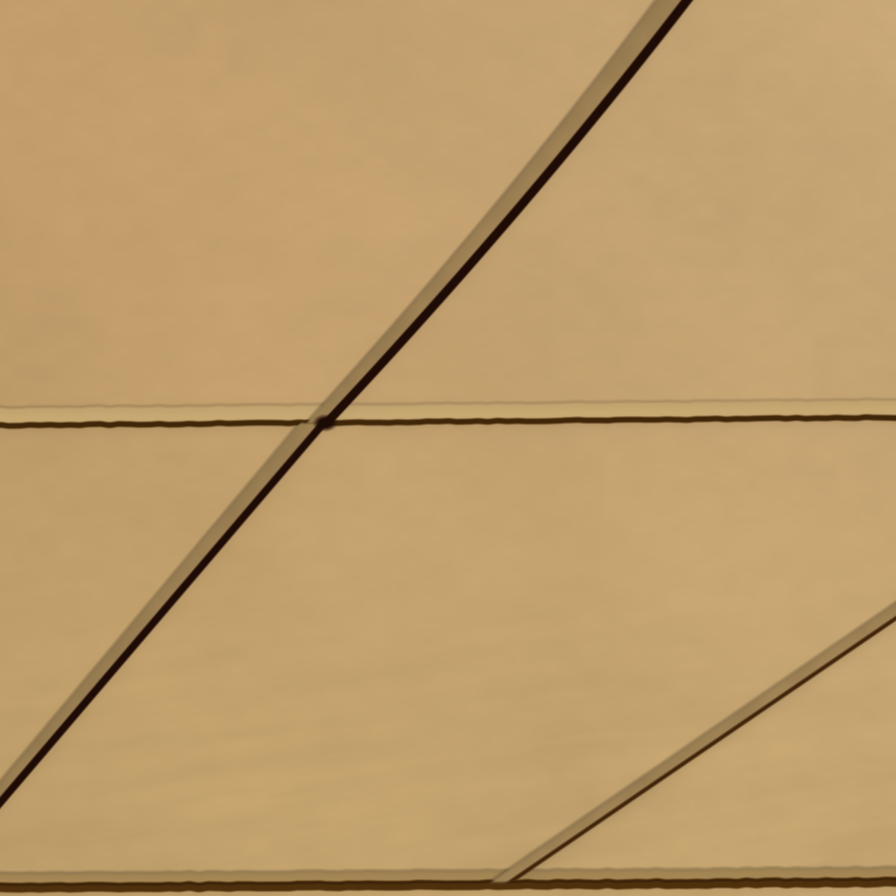
Write a three.js fragment shader that draws this texture.

```glsl
// Tan cladding panels seen at a slant: two level seams crossed by diagonal ones.
// Each seam is a signed line distance shaded as a dark gap with a bevel above it;
// soft value noise mottles the panels and roughens the seams.
varying vec2 vUv;

float hash(vec2 p) {
  return fract(sin(dot(p, vec2(127.1, 311.7))) * 43758.55);
}

float noise(vec2 p) {
  vec2 i = floor(p), f = fract(p);
  f = f * f * (3.0 - 2.0 * f);
  return mix(mix(hash(i), hash(i + vec2(1.0, 0.0)), f.x),
             mix(hash(i + vec2(0.0, 1.0)), hash(i + 1.0), f.x), f.y);
}

float fbm(vec2 p) {
  float sum = 0.0, amp = 0.5;
  for (int i = 0; i < 4; i++) {
    sum += amp * noise(p);
    p = p * 2.03 + 7.3;
    amp *= 0.5;
  }
  return sum;
}

// Signed distance to the line a-b, positive on its upper left side
float side(vec2 p, vec2 a, vec2 b) {
  vec2 dir = normalize(b - a);
  return dir.x * (p.y - a.y) - dir.y * (p.x - a.x);
}

float band(float d, float halfWidth, float soft) {
  return 1.0 - smoothstep(halfWidth - soft, halfWidth + soft, abs(d));
}

// Bevel face, shaded outer lip, then the dark gap along d = 0
vec3 seam(vec3 col, float d, float halfWidth, float bevel, vec3 face,
          float lip, vec3 gap, float mask) {
  float onBevel = smoothstep(0.0, 0.002, d)
                * (1.0 - smoothstep(bevel - 0.003, bevel + 0.001, d));
  vec3 shaded = face * mix(1.06, 0.96, smoothstep(0.0, bevel, d));
  col = mix(col, shaded, onBevel * mask);
  col *= 1.0 - lip * mask * band(d - bevel, 0.0015, 0.0022);
  col *= 1.0 - 0.12 * mask * exp(-abs(d) / 0.006);
  return mix(col, gap, mask * band(d, halfWidth, 0.0017));
}

void main() {
  vec2 p = vUv;

  // Panel paint: warmer at upper left, paler at right, yellower at the foot
  vec3 col = mix(vec3(0.755, 0.615, 0.415), vec3(0.785, 0.655, 0.465),
                 smoothstep(0.0, 1.0, 0.65 * p.x + 0.2 * p.y));
  col = mix(col, vec3(0.765, 0.645, 0.43), 0.6 * smoothstep(0.75, 0.0, p.y));
  col *= 0.97 + 0.06 * fbm(p * 5.0);
  col *= 0.985 + 0.03 * fbm(p * vec2(38.0, 55.0));
  float streaks = fbm(vec2(p.x * 5.0, (p.y - 0.15 * p.x) * 48.0));
  col *= 1.0 + 0.06 * (streaks - 0.47) * smoothstep(0.5, 0.1, p.y);

  // Distances to the level seams, slightly ragged
  float rough = 0.0016 * (noise(p * vec2(90.0, 6.0)) - 0.5);
  float middle = side(p, vec2(0.0, 0.525), vec2(1.0, 0.534)) + rough;
  float foot = side(p, vec2(0.0, 0.009), vec2(1.0, 0.0155)) + rough;
  float above = smoothstep(-0.003, 0.002, middle);
  float onFoot = smoothstep(0.0, 0.006, foot);

  // Level seams: pale bevels with a thin lip
  col = seam(col, middle, 0.0032, 0.0205, vec3(0.785, 0.665, 0.45), 0.13,
             vec3(0.25, 0.15, 0.03), 1.0);
  col = seam(col, foot, 0.0055, 0.0165, vec3(0.66, 0.54, 0.34), 0.2,
             vec3(0.31, 0.19, 0.05), 1.0);
  col = mix(col, vec3(0.17, 0.09, 0.02), 0.6 * band(foot - 0.003, 0.0012, 0.0015));

  // Long diagonal: the upper half is wider and bows a little
  float rise = clamp((p.y - 0.53) / 0.47, 0.0, 1.0);
  float upper = side(p, vec2(0.369, 0.533), vec2(0.767, 1.0))
              + 0.03 * rise * (1.0 - rise);
  float lower = side(p, vec2(0.0, 0.104), vec2(0.357, 0.523));
  vec3 shade = vec3(0.615, 0.505, 0.33) * (0.95 + 0.1 * fbm(p * 30.0));
  col = seam(col, lower, 0.0042, mix(0.014, 0.021, p.y / 0.53), shade, 0.2,
             vec3(0.12, 0.045, 0.02), 1.0 - above);
  col = seam(col, upper, 0.005, mix(0.018, 0.027, rise), shade, 0.22,
             vec3(0.12, 0.045, 0.02), above);

  // Short diagonal rising from the foot seam
  float corner = side(p, vec2(0.573, 0.018), vec2(1.0, 0.31));
  col = seam(col, corner, 0.0022, mix(0.011, 0.015, p.x), shade * 1.03, 0.2,
             vec3(0.25, 0.14, 0.04), onFoot);

  // Dark knot where the seams cross
  col = mix(col, vec3(0.11, 0.04, 0.015),
            1.0 - smoothstep(0.004, 0.011, length((p - vec2(0.363, 0.528)) * vec2(0.7, 1.0))));

  gl_FragColor = vec4(col, 1.0);
}
```
